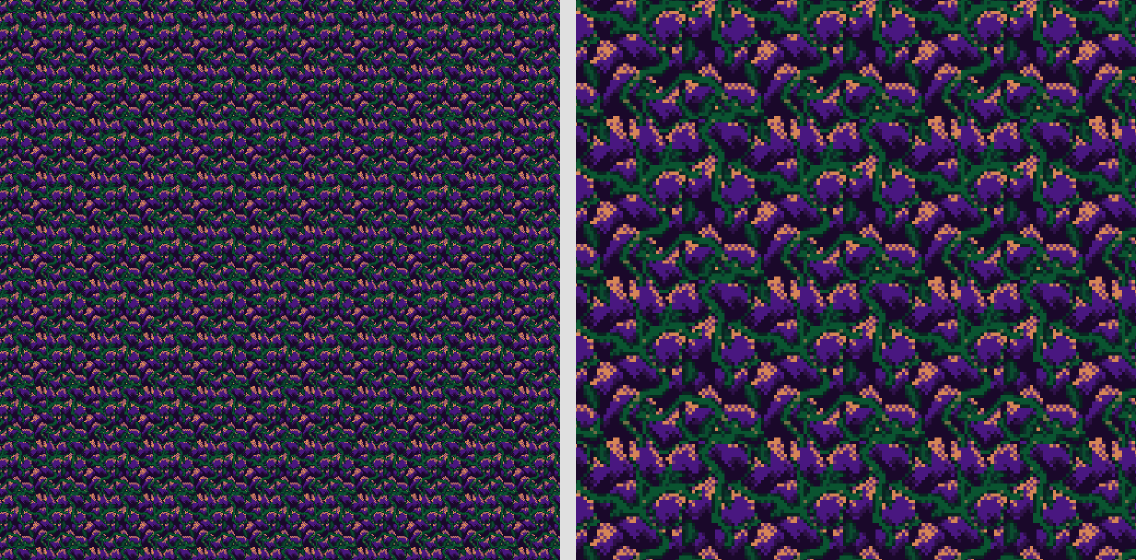
Left: the whole. Right: its middle third, enlarged.
This pattern is drawn by a Shadertoy shader. Its source:

```glsl
// Seamless pixel-art thicket: purple stones with dithered orange crests, overgrown
// by winding green vines and leaves. Stones are wrapped cellular noise, vines are
// layered sines, and every part is evaluated on a grid of square art cells.

#define TILES (512.0 / 49.0)            // repeats across the canvas
#define CELLS 49.0                      // art cells along one repeat
#define STONES vec2(4.0, 4.0)           // stones per repeat, rows even in number
#define VINE_WIDTH 0.020                // half width, in repeats
#define LEAVES 8.0
#define SHADOW vec3(0.10, 0.03, 0.165)
#define DUSK   vec3(0.18, 0.065, 0.28)
#define VIOLET vec3(0.285, 0.09, 0.50)
#define CREST  vec3(0.84, 0.52, 0.34)
#define MOSS   vec3(0.05, 0.19, 0.165)
#define VINE   vec3(0.04, 0.33, 0.19)

const float TAU = 6.2831853;

vec2 hash2(vec2 p) {
    return fract(sin(vec2(dot(p, vec2(127.1, 311.7)), dot(p, vec2(269.5, 183.3)))) * 437.585);
}

// Shortest offset on the repeating tile
vec2 wrapOffset(vec2 d) { return fract(d + 0.5) - 0.5; }

vec2 warp(vec2 p) {
    return p + 0.026 * sin(TAU * (2.0 * p.yx + vec2(0.1, 0.6)))
             + 0.013 * sin(TAU * (5.0 * p.yx + vec2(0.7, 0.2)));
}

// Cellular noise: xy = offset from stone centre, z = edge distance, w = stone hash
vec4 stoneField(vec2 p) {
    vec2 base = floor(p * STONES), offset = vec2(0.0);
    float nearest = 9.0, second = 9.0, seed = 0.0;
    for (int j = -2; j <= 2; j++)
    for (int i = -2; i <= 2; i++) {
        vec2 cell = base + vec2(i, j);
        vec2 rnd = hash2(mod(cell, STONES) + 3.0);
        vec2 stagger = vec2(0.5 * mod(cell.y, 2.0) - 0.25, 0.0);
        vec2 d = p - (cell + stagger + 0.15 + 0.7 * rnd) / STONES;
        float len = length(d);
        if (len < nearest) {
            second = nearest;
            nearest = len;
            offset = d;
            seed = fract(rnd.x * 7.3 + rnd.y * 3.1);
        } else second = min(second, len);
    }
    return vec4(offset, 0.5 * (second - nearest), seed);
}

// Distance to two upright and two level winding vines, each dipping under the stones
float vineDistance(vec2 p) {
    float dist = 1.0;
    for (int i = 0; i < 4; i++) {
        float k = float(i);
        vec2 v = i % 2 == 0 ? p : p.yx;
        vec3 phase = TAU * v.y * vec3(1.0, 2.0, 3.0) + k * vec3(2.4, 1.3, 3.7);
        vec3 reach = vec3(0.06, 0.05, 0.032);
        float slope = TAU * dot(reach * vec3(1.0, 2.0, 3.0), cos(phase));
        float side = v.x - dot(reach, sin(phase)) - 0.5 * floor(k * 0.5) - 0.17;
        float across = abs(wrapOffset(vec2(side)).x) / sqrt(1.0 + slope * slope);
        float dip = 0.05 * smoothstep(0.74, 0.95, sin(phase.x + 2.0 * k));
        dist = min(dist, across + dip);
    }
    return dist;
}

vec3 stoneColour(vec4 stone, float checker, float grain) {
    float lift = stone.y * 6.0 + 0.5 + 0.14 * sin(stone.x * 60.0 + stone.w * TAU);
    float tone = lift + (checker - 0.5) * 0.16 + (stone.w - 0.5) * 0.12;
    vec3 col = mix(SHADOW, DUSK, step(0.2, tone));
    col = mix(col, VIOLET, step(0.37, tone) * step(0.016, stone.z));
    // Ragged light along the upper edge, alternating bright and muted cells
    float rim = step(0.014, stone.z) * step(stone.z, 0.044 + 0.016 * grain);
    float upper = step(0.62, lift) * step(abs(stone.x) * 0.4, stone.y);
    vec3 light = mix(mix(VIOLET, CREST, 0.3), CREST, step(0.4, checker + 0.5 * grain));
    col = mix(col, light, rim * upper);
    return mix(SHADOW, col, step(0.012, stone.z));
}

vec3 addLeaves(vec3 col, vec2 p, float checker) {
    for (float k = 0.0; k < LEAVES; k++) {
        vec2 d = wrapOffset(p - vec2(0.618 * k + 0.1, (k + 0.4) / LEAVES));
        float turn = TAU * hash2(vec2(k, 17.0)).x;
        d = mat2(cos(turn), -sin(turn), sin(turn), cos(turn)) * d;
        float x = d.x / 0.095;
        float inside = 0.048 * (1.0 - x * x) - abs(d.y);
        float vein = step(0.3, sin((d.x - abs(d.y)) * 150.0)) * checker;
        vec3 leaf = mix(MOSS, VINE, 0.8 * max(vein, step(abs(d.y), 0.008)));
        leaf = mix(MOSS * 0.7, leaf, step(0.012, inside));
        col = mix(col, leaf, step(0.0, inside));
    }
    return col;
}

vec3 thicket(vec2 p) {
    vec2 cell = mod(floor(p * CELLS), CELLS);
    vec2 q = warp((cell + 0.5) / CELLS);
    float checker = mod(cell.x + cell.y, 2.0);
    float grain = hash2(cell).x;
    vec4 stone = stoneField(q);
    vec3 col = addLeaves(stoneColour(stone, checker, grain), q, checker);

    // Main vines, plus tendrils curling under some stones
    float tendril = stone.w > 0.6 && stone.y < 0.03 ? stone.z + 0.005 : 1.0;
    float dist = min(vineDistance(q), tendril);
    col = mix(col, MOSS * 0.75, step(dist, VINE_WIDTH + 0.010));
    vec3 stem = mix(VINE, MOSS, checker * step(VINE_WIDTH * 0.75, dist));
    stem = mix(stem, CREST, 0.5 * step(0.93, grain));
    return mix(col, stem, step(dist, VINE_WIDTH));
}

void mainImage(out vec4 fragColor, in vec2 fragCoord) {
    // Four samples per pixel soften cell edges at any canvas size
    vec3 col = vec3(0.0);
    for (int i = 0; i < 4; i++) {
        vec2 jitter = vec2(i % 2, i / 2) * 0.5 - 0.25;
        vec2 uv = (fragCoord + jitter - 0.5 * iResolution.xy) / iResolution.y;
        col += 0.25 * thicket(uv * TILES);
    }
    fragColor = vec4(col, 1.0);
}
```
